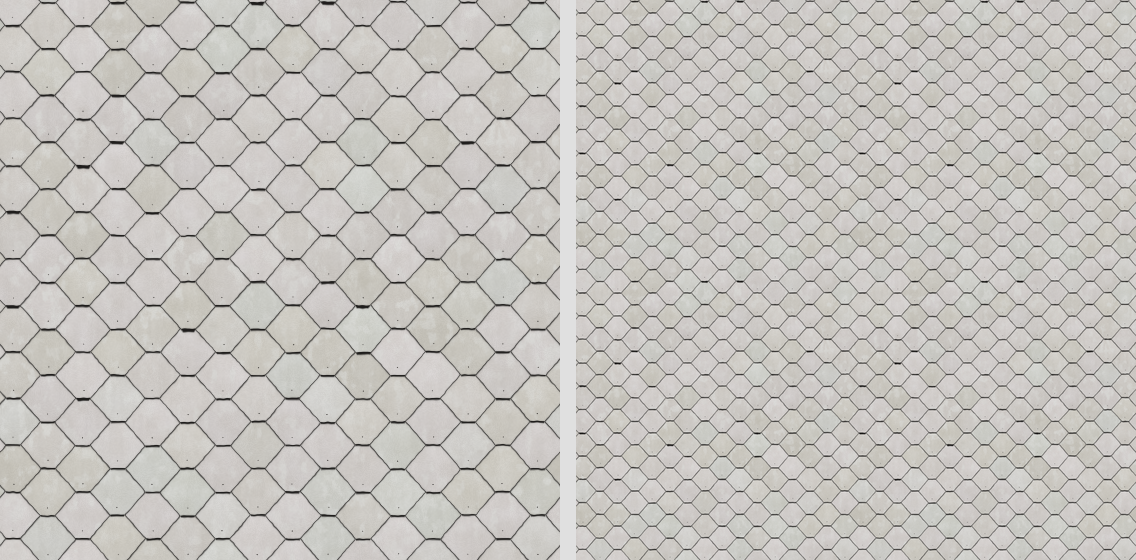
Left: one tile. Right: repeated 2 by 2.
This texture is drawn by a Shadertoy shader. Its source:

```glsl
// Pale slate roof: overlapping hexagonal shingles, 8 x 12 staggered repeats, thin dark joints and nails.

const float COLUMNS = 16.0;               // staggered columns across the canvas
const float HALF_ROWS = 24.0;             // staggered rows up the canvas
const float HALF_H = COLUMNS / HALF_ROWS; // half a shingle height, in column widths
const vec2 SLOPE = vec2(0.753, 0.659);    // normal of the slanted sides
const float REACH = 0.596;                // centre to slanted side

const vec3 JOINT = vec3(0.12, 0.115, 0.11);
const vec3 BEIGE = vec3(0.788, 0.777, 0.745);
const vec3 ROSE = vec3(0.815, 0.798, 0.790);
const vec3 GREEN = vec3(0.796, 0.806, 0.782);
const vec3 CHALK = vec3(0.850, 0.852, 0.840);

float hash(vec2 p) {
    vec3 a = fract(p.xyx * 0.1031);
    a += dot(a, a.yzx + 33.33);
    return fract((a.x + a.y) * a.z);
}

float noise(vec2 p) {
    vec2 i = floor(p), f = fract(p);
    f = f * f * (3.0 - 2.0 * f);
    return mix(mix(hash(i), hash(i + vec2(1, 0)), f.x),
               mix(hash(i + vec2(0, 1)), hash(i + vec2(1, 1)), f.x), f.y);
}

float fbm(vec2 p) {
    float sum = 0.0, amp = 0.5;
    for (int i = 0; i < 4; i++) {
        sum += amp * noise(p);
        p = p * 2.03 + 7.7;
        amp *= 0.5;
    }
    return sum / 0.9375;
}

// Signed distance to a shingle whose upper end runs on beneath the rows above
float shingle(vec2 q, float drop) {
    float side = dot(SLOPE, vec2(abs(q.x), max(-q.y, 0.0))) - REACH;
    return max(side, -q.y - HALF_H - drop);
}

// Small shift and turn of each laid shingle
vec2 layLoosely(vec2 q, vec2 id) {
    vec2 shift = vec2(hash(id + 3.1), hash(id + 8.7)) - 0.5;
    float turn = (hash(id + 14.3) - 0.5) * 0.035;
    q -= shift * vec2(0.03, 0.035);
    return q + turn * vec2(-q.y, q.x);
}

// Weathered face of one shingle
vec3 slate(vec2 q, vec2 id, float px) {
    vec2 s = q + 40.0 + id * 5.0;
    float tint = hash(id + 21.9);
    vec3 col = mix(ROSE, BEIGE, smoothstep(0.35, 0.95, tint));
    col = mix(col, GREEN, 0.8 * smoothstep(0.72, 1.0, hash(id + 31.3)));
    col += (hash(id + 45.1) - 0.5) * 0.03;

    // Cloudy stains, downward streaks and chalky bloom
    col += (fbm(s * 2.2) - 0.5) * vec3(0.045, 0.05, 0.065);
    col += (noise(s * vec2(9.0, 1.6)) - 0.5) * 0.016;
    float bloom = smoothstep(0.53, 0.75, fbm(s * vec2(4.0, 3.0) + 60.0));
    col = mix(col, CHALK, bloom * (0.25 + 0.4 * hash(id + 52.7)));

    // Lighter head, darker foot, fine grain
    col += 0.014 * q.y / HALF_H;
    col += (noise(s * 34.0) - 0.5) * 0.026;

    // Nail near the foot
    vec2 nail = vec2((hash(id + 63.9) - 0.5) * 0.05, 0.21 - HALF_H);
    float dotMask = 1.0 - smoothstep(0.012 - px * 0.3, 0.024 + px * 0.3, length(q - nail));
    return mix(col, JOINT * 2.2, dotMask * (0.45 + 0.4 * hash(id + 71.2)));
}

void mainImage(out vec4 fragColor, in vec2 fragCoord) {
    vec2 p = fragCoord / iResolution.xy * COLUMNS - vec2(0.37, -0.042);
    float px = COLUMNS / iResolution.y;
    float soft = max(0.6 * px, 0.012);
    float baseRow = floor(p.y / HALF_H);

    vec3 col = vec3(0.0);
    float open = 1.0; // part of the pixel not yet covered
    float lit = 1.0;  // light left by the shingles above

    // Front to back: upper shingles lie over lower ones
    for (int k = 2; k >= -2; k--) {
        float row = baseRow + float(k);
        float odd = mod(row, 2.0);
        float column = 2.0 * floor((p.x - odd) * 0.5 + 0.5) + odd;
        vec2 id = mod(vec2(column, row), vec2(COLUMNS, HALF_ROWS));
        vec2 q = layLoosely(p - vec2(column, row * HALF_H), id);

        // Slightly chipped outline
        float chip = (noise(q * 9.0 + 40.0 + id * 5.0) - 0.5) * 0.022;
        float d = shingle(q, 0.0) + chip;
        float cover = 1.0 - smoothstep(-soft, soft, d);
        vec3 face = slate(q, id, px) * (1.0 - 0.07 * smoothstep(-0.05, 0.0, d));
        col += open * cover * mix(JOINT, face, lit);
        open *= 1.0 - cover;

        // Joint and shadow cast on the shingles below, wider under some feet
        float lift = hash(id + 83.3);
        float drop = 0.022 + 0.02 * lift + 0.035 * smoothstep(0.88, 1.0, lift);
        float gap = shingle(q, drop) + chip;
        float width = 0.042 + 0.022 * noise(q * 4.0 + 20.0 + id * 3.0);
        float shade = smoothstep(-0.012, width, gap);
        lit = min(lit, shade * (0.95 + 0.05 * smoothstep(0.0, 0.13, gap)));
    }
    fragColor = vec4(col + open * JOINT, 1.0);
}
```
